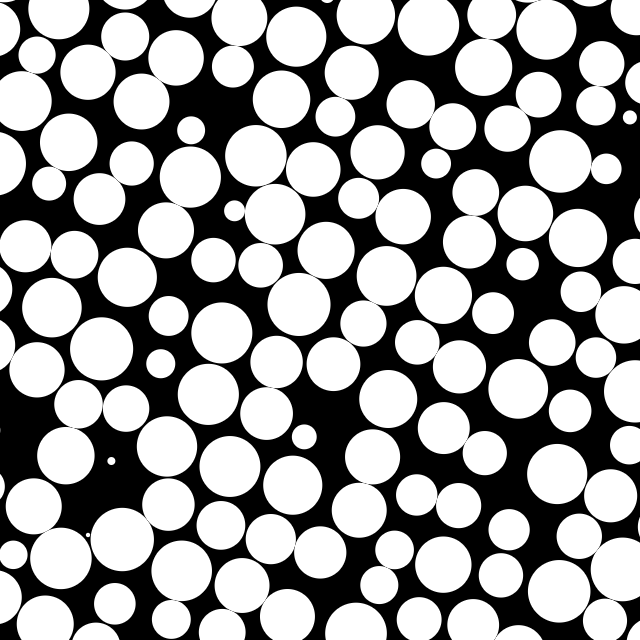
Write a WebGL 2 fragment shader that draws this pattern.

```glsl
#version 300 es
precision highp float;
// White discs of many sizes packed on black, like a cut through a heap of equal balls.
// Each cell of a turned grid holds one disc; in a small window around the pixel,
// overlapping discs are pushed apart once, then leftover overlaps are trimmed.

#define GRID 11.1        // cells per canvas height
#define TILT 0.42        // grid rotation in radians
#define BALL_RADIUS 0.56 // largest disc, in cells
#define CUT_BIAS 1.55    // above 1 favours large discs
#define JITTER 0.27      // initial offset from the cell centre
#define ROAM 0.42        // farthest offset after pushing
#define PUSH 1.1         // strength of the push
#define SEED 29u

uniform vec2 u_resolution;
out vec4 fragColor;

const int SIDE = 6;    // window side: 2 x 2 discs and a ring for each pass
const int PASSES = 2;  // one push and one trim
const vec3 BACKGROUND = vec3(0.0);
const vec3 DISC_COLOR = vec3(1.0);

// Three random values in 0..1 for a cell
vec3 hash3(ivec2 cell) {
    uvec3 v = uvec3(uvec2(cell), SEED) * 1664525u + 1013904223u;
    v.x += v.y * v.z; v.y += v.z * v.x; v.z += v.x * v.y;
    v ^= v >> 16u;
    v.x += v.y * v.z; v.y += v.z * v.x; v.z += v.x * v.y;
    return vec3(v >> 8u) * exp2(-24.0);
}

// Centre (xy) and radius (z) of a ball cut at a random height
vec3 makeDisc(ivec2 cell, vec2 home) {
    vec3 h = hash3(cell);
    float cutHeight = pow(h.z, CUT_BIAS);
    float radius = BALL_RADIUS * sqrt(1.0 - cutHeight * cutHeight);
    return vec3(home + (h.xy * 2.0 - 1.0) * JITTER, radius);
}

void main() {
    float c = cos(TILT), s = sin(TILT);
    vec2 p = mat2(c, s, -s, c) * (gl_FragCoord.xy / u_resolution.y * GRID);

    // Lower left of the four cells whose discs can reach the pixel
    vec2 base = floor(p - 0.5);
    vec2 local = p - base;

    // Fill the window; positions are relative to the base cell
    vec3 discs[SIDE * SIDE];
    for (int y = 0; y < SIDE; y++)
    for (int x = 0; x < SIDE; x++) {
        ivec2 offset = ivec2(x, y) - PASSES;
        discs[y * SIDE + x] = makeDisc(ivec2(base) + offset, vec2(offset) + 0.5);
    }

    // Settle in place: each result moves one slot down-left, where it is no longer read
    for (int pass = 1; pass <= PASSES; pass++) {
        int inner = SIDE - 2 * pass;
        for (int y = 0; y < inner; y++)
        for (int x = 0; x < inner; x++) {
            vec3 disc = discs[(y + 1) * SIDE + x + 1];
            vec2 push = vec2(0.0);
            float trim = 0.0;
            for (int n = 0; n < 9; n++) {
                vec3 other = discs[(y + n / 3) * SIDE + x + n % 3];
                vec2 away = disc.xy - other.xy;
                float dist = length(away);
                float overlap = disc.z + other.z - dist;
                if (overlap > 0.0 && dist > 0.0001) {
                    // The smaller disc yields more
                    float otherArea = other.z * other.z;
                    float yielding = overlap * otherArea / (disc.z * disc.z + otherArea);
                    push += away / dist * yielding;
                    trim = max(trim, yielding);
                }
            }
            if (pass < PASSES) {
                vec2 home = vec2(ivec2(x, y) + pass - PASSES) + 0.5;
                disc.xy = clamp(disc.xy + push * PUSH, home - ROAM, home + ROAM);
            } else {
                disc.z -= trim;
            }
            discs[y * SIDE + x] = disc;
        }
    }

    // Signed distance to the nearest remaining disc
    float edge = 1.0;
    for (int n = 0; n < 4; n++) {
        vec3 disc = discs[n / 2 * SIDE + n % 2];
        if (disc.z > 0.0) edge = min(edge, length(local - disc.xy) - disc.z);
    }

    // One-pixel antialiased edge
    float pixel = GRID / u_resolution.y;
    float coverage = clamp(0.5 - edge / pixel, 0.0, 1.0);
    fragColor = vec4(mix(BACKGROUND, DISC_COLOR, coverage), 1.0);
}
```
